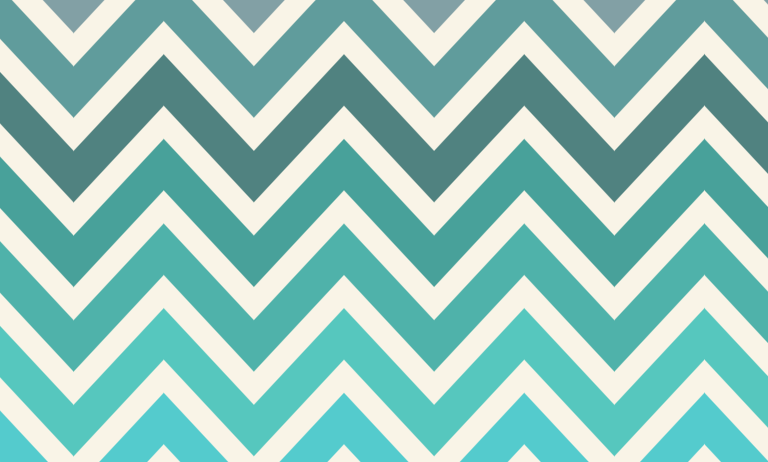
This pattern is drawn by a WebGL 1 fragment shader. Its source:

```glsl
precision highp float;
// Chevron stripes on cream, shading from slate grey down to bright aqua.
// A triangle wave shifts the height, then the shifted height is cut into
// equal rows, each holding one flat coloured band with mitred corners.

uniform vec2 u_resolution;

// Lengths are fractions of the canvas, measured from the top left.
#define PERIOD 0.2347       // width of one zigzag
#define PEAK_X 0.2132       // position of one peak
#define ROW_PITCH 0.1832    // height from one band to the next
#define FIRST_TOP 0.1174    // top of row 0 at its peak
#define ZIGZAG_DROP 0.2092  // fall from peak to valley
#define BAND_SHARE 0.608    // coloured part of each row
#define EDGE_PIXELS 0.8     // half width of the smoothed edge
#define CREAM vec3(0.976, 0.957, 0.906)

// 0 at the peaks, 1 at the valleys
float triangleWave(float x) {
  return 2.0 * abs(fract((x - PEAK_X) / PERIOD + 0.5) - 0.5);
}

// Flat colour of each band, counted downwards
vec3 bandColor(float row) {
  if (row < -1.5) return vec3(0.510, 0.628, 0.647);
  if (row < -0.5) return vec3(0.378, 0.612, 0.610);
  if (row < 0.5) return vec3(0.314, 0.508, 0.500);
  if (row < 1.5) return vec3(0.282, 0.632, 0.604);
  if (row < 2.5) return vec3(0.310, 0.698, 0.667);
  if (row < 3.5) return vec3(0.338, 0.780, 0.745);
  return vec3(0.330, 0.798, 0.804);
}

void main() {
  vec2 uv = gl_FragCoord.xy / u_resolution;
  float depth = 1.0 - uv.y;

  // Height in rows, centred on the coloured band
  float drop = ZIGZAG_DROP * triangleWave(uv.x);
  float rows = (depth - FIRST_TOP - drop) / ROW_PITCH - 0.5 * BAND_SHARE;
  float row = floor(rows + 0.5);
  float bandDistance = abs(rows - row) - 0.5 * BAND_SHARE;

  // Change in row height across one pixel, for even edges on the slopes
  vec2 slope = vec2(2.0 * ZIGZAG_DROP / PERIOD, 1.0) / ROW_PITCH;
  float edge = EDGE_PIXELS * length(slope / u_resolution);
  float band = 1.0 - smoothstep(-edge, edge, bandDistance);

  gl_FragColor = vec4(mix(CREAM, bandColor(row), band), 1.0);
}
```
